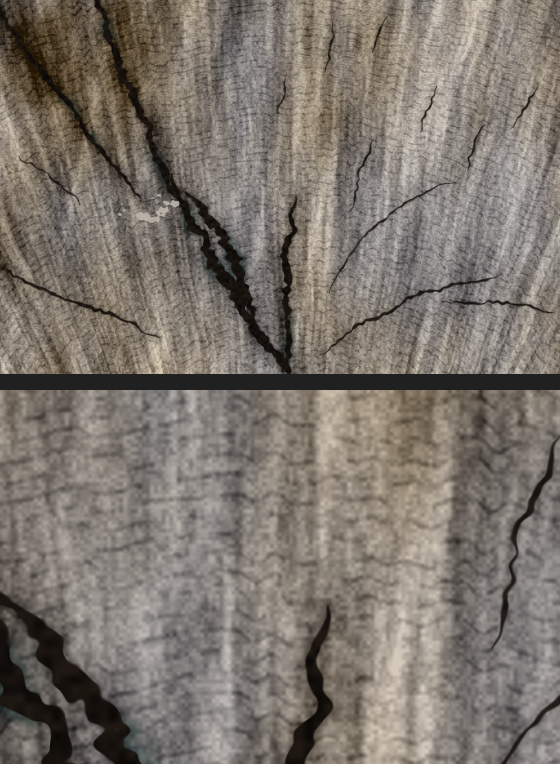
Top, the full canvas; bottom, a detail of the centre.
Reproduce this texture procedurally as a Shadertoy shader.

```glsl
// Weathered end grain of a cut log: fanned rays, growth rings and dark cracks.

const vec3 DARK_PITH = vec3(0.11, 0.085, 0.065);
const vec3 PALE_WOOD = vec3(0.71, 0.67, 0.62);
const vec3 BROWN_TINT = vec3(0.025, 0.0, -0.045);
const vec3 FLAKE = vec3(0.76, 0.73, 0.69);
const vec3 MOSS = vec3(0.13, 0.22, 0.21);

float hash(vec2 p) {
    return fract(sin(dot(p, vec2(127.1, 311.7))) * 43758.5453);
}

float noise(vec2 p) {
    vec2 i = floor(p), f = fract(p);
    f = f * f * (3.0 - 2.0 * f);
    return mix(mix(hash(i), hash(i + vec2(1, 0)), f.x),
               mix(hash(i + vec2(0, 1)), hash(i + vec2(1, 1)), f.x), f.y);
}

float fbm(vec2 p) {
    float sum = 0.0, amp = 0.53;
    for (int i = 0; i < 4; i++) {
        sum += amp * noise(p);
        p = mat2(1.6, 1.2, -1.2, 1.6) * p + 7.3;
        amp *= 0.5;
    }
    return sum;
}

// Signed distance to a ragged, tapering crack that bows sideways by bend.
float crack(vec2 p, vec2 a, vec2 b, float bend, float width) {
    vec2 along = b - a;
    float len = length(along);
    vec2 dir = along / len;
    float t = dot(p - a, dir) / len;
    float c = clamp(t, 0.0, 1.0);
    float side = dot(p - a, vec2(-dir.y, dir.x)) - bend * 4.0 * c * (1.0 - c);
    side += 0.018 * (noise(vec2(t * len * 22.0, a.x * 91.0)) - 0.5);
    side += 0.008 * (noise(vec2(t * len * 80.0, a.y * 57.0)) - 0.5);
    float taper = sqrt(max(4.0 * c * (1.0 - c), 0.0));
    float ragged = 0.35 + 1.3 * noise(p * 75.0 + a * 30.0);
    return length(vec2(side, (t - c) * len)) - width * taper * ragged;
}

float wideCracks(vec2 p) {
    float d = crack(p, vec2(-0.03, 1.02), vec2(0.38, 0.47), -0.01, 0.007);
    d = min(d, crack(p, vec2(0.24, 1.04), vec2(0.49, 0.43), -0.005, 0.010));
    d = min(d, crack(p, vec2(0.45, 0.53), vec2(0.80, -0.03), -0.015, 0.014));
    d = min(d, crack(p, vec2(0.50, 0.49), vec2(0.67, 0.12), 0.035, 0.014));
    return min(d, crack(p, vec2(0.79, 0.475), vec2(0.78, -0.04), -0.02, 0.009));
}

float thinCracks(vec2 p) {
    float d = crack(p, vec2(0.856, 0.05), vec2(1.34, 0.27), 0.035, 0.004);
    d = min(d, crack(p, vec2(1.18, 0.187), vec2(1.48, 0.167), 0.012, 0.003));
    d = min(d, crack(p, vec2(0.875, 0.22), vec2(1.22, 0.515), 0.05, 0.0025));
    d = min(d, crack(p, vec2(0.99, 0.63), vec2(0.94, 0.435), 0.0, 0.0025));
    d = min(d, crack(p, vec2(-0.03, 0.30), vec2(0.43, 0.10), -0.005, 0.004));
    d = min(d, crack(p, vec2(0.05, 0.58), vec2(0.21, 0.45), 0.01, 0.0025));
    // Short upright checks in the upper right.
    for (int i = 0; i < 6; i++) {
        float k = float(i);
        vec2 top = vec2(0.76 + 0.135 * k, 0.66 + 0.36 * hash(vec2(k, 4.0)));
        vec2 run = vec2(-0.01 - 0.012 * k, -0.09 - 0.09 * hash(vec2(k, 9.0)));
        d = min(d, crack(p, top, top + run, 0.0, 0.0023));
    }
    return d;
}

// Broken tangential lines where the growth rings meet the surface.
float rings(vec2 p, float fan) {
    float radius = length((p - vec2(0.76, -0.35)) * vec2(0.8, 1.0));
    float phase = radius * 58.0 + 1.6 * fbm(p * 5.0) + 0.7 * noise(vec2(fan * 60.0, 3.0));
    float line = smoothstep(0.25, 0.0, abs(fract(phase) - 0.5));
    return line * smoothstep(0.25, 0.75, noise(vec2(fan * 75.0, floor(phase))));
}

float blot(vec2 p, vec2 center, vec2 size) {
    return smoothstep(1.25, 0.45, length((p - center) / size) + 0.8 * (fbm(p * 9.0) - 0.5));
}

// Loose chips gathered beside the main crack.
float flakes(vec2 p, float soft) {
    float mask = 0.0;
    for (int i = 0; i < 12; i++) {
        vec2 seed = vec2(float(i), 2.7);
        vec2 center = vec2(0.32 + 0.17 * hash(seed), 0.40 + 0.08 * hash(seed + 5.0));
        float size = 0.003 + 0.011 * pow(hash(seed + 8.0), 3.0);
        float d = length((p - center) * vec2(0.8, 1.3)) - size * (0.4 + 1.2 * noise(p * 130.0));
        mask = max(mask, smoothstep(soft, -soft, d));
    }
    return mask;
}

void mainImage(out vec4 fragColor, in vec2 fragCoord) {
    vec2 p = fragCoord / iResolution.y;
    float soft = max(1.0 / iResolution.y, 0.0015);

    // Ray coordinates: a fan from below, and slanting saw marks.
    float warp = 0.05 * (fbm(p * 2.5) - 0.5);
    float fan = (p.x - 0.75 + warp) / (p.y + 1.4) * 1.9;
    float slant = p.x - 0.22 * p.y + warp;

    // Wood tone.
    float cloud = fbm(p * vec2(4.5, 3.0) + 11.0);
    float tone = 0.69 + 0.50 * (cloud - 0.5) + 0.06 * (p.x - 0.75);
    tone += 0.36 * (noise(vec2(fan * 42.0, p.y * 3.0)) - 0.5);
    tone += 0.32 * (noise(vec2(fan * 125.0, p.y * 9.0)) - 0.5);
    tone += 0.30 * pow(noise(vec2(slant * 34.0, p.y * 2.0 + 20.0)), 3.0) - 0.05;
    tone += 0.24 * (noise(p * vec2(170.0, 95.0)) - 0.5);
    tone += 0.26 * (noise(p * 290.0) - 0.5);
    tone -= 0.20 * rings(p, fan) - 0.05;

    // Stains and the shade around cracks.
    float stain = max(blot(p, vec2(0.10, 0.83), vec2(0.12, 0.15)),
                      0.6 * blot(p, vec2(0.33, 0.88), vec2(0.07, 0.16)));
    float wide = wideCracks(p);
    float thin = thinCracks(p);
    tone -= 0.30 * stain + 0.36 * exp(-max(wide, 0.0) * 55.0) + 0.10 * exp(-max(thin, 0.0) * 130.0);

    vec3 color = mix(DARK_PITH, PALE_WOOD, clamp(tone, 0.0, 1.2));
    float warmth = 3.0 * (fbm(p * vec2(6.0, 2.5) + 31.0) - 0.5) + 0.5 * (0.65 - p.x) + stain;
    color += BROWN_TINT * clamp(warmth, -0.9, 1.3);

    // Chips, then crack interiors with traces of moss.
    color = mix(color, FLAKE, 0.85 * flakes(p, soft));
    float moss = smoothstep(0.68, 0.85, noise(p * 14.0 + 3.0)) * smoothstep(0.02, 0.0, wide);
    color = mix(color, MOSS, 0.5 * moss);
    float open = max(smoothstep(soft, -soft, wide), 0.92 * smoothstep(soft, -soft, thin));
    color = mix(color, DARK_PITH * (0.35 + 0.8 * noise(p * 120.0)), open);

    fragColor = vec4(clamp(color, 0.0, 1.0), 1.0);
}
```
